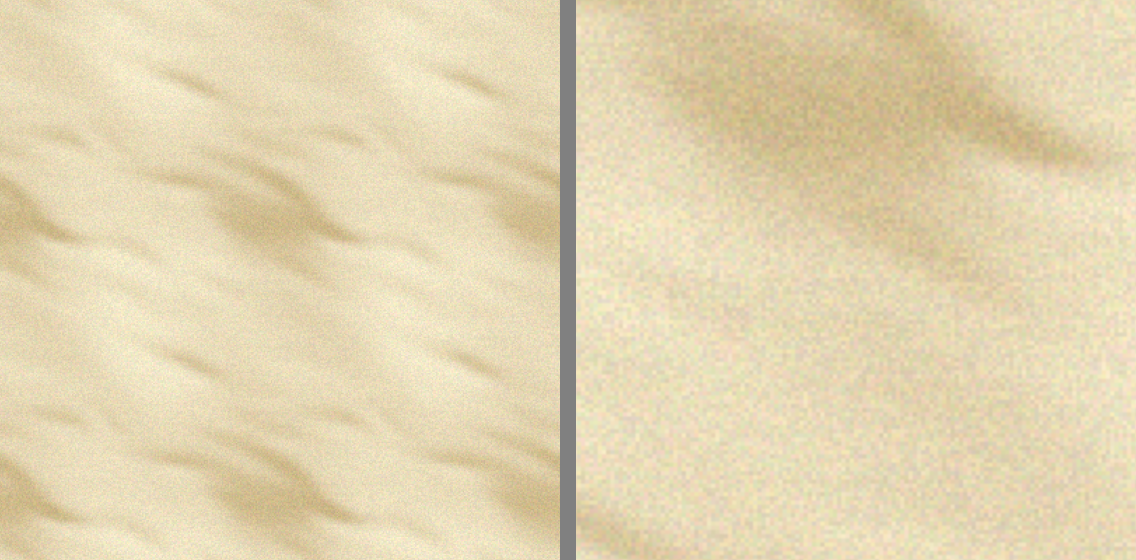
Left, the full canvas; right, a detail of the centre.
Give the GLSL for this texture, as a three.js fragment shader.

```glsl
// Soft wind-blown sand: slanted folds with a shaded upper side and a lit lower
// side, over broad sheared clouds of tone, faint level streaks and fine colour
// grain. All noise wraps, and the relief repeats a whole number of times.
#define REPEATS 2.0
#define FOLD_CELLS vec2(3.0, 5.0)
#define FOLD_SIZE vec2(0.135, 0.042)
#define FOLD_SLANT -0.40
#define FOLD_DEPTH 0.62
#define CLOUD_DEPTH 0.50
#define STREAK_DEPTH 0.10
#define GRAIN_CELLS 400.0
#define GRAIN_DEPTH 0.085
#define SHADOW vec3(0.795, 0.710, 0.520)
#define SAND vec3(0.895, 0.838, 0.700)
#define LIGHT vec3(0.950, 0.912, 0.785)

varying vec2 vUv;

vec3 hash3(vec2 cell) {
  vec3 q = fract(cell.xyx * vec3(0.1031, 0.1030, 0.0973));
  q += dot(q, q.yxz + 33.33);
  return fract((q.xxy + q.yzz) * q.zyx);
}

// Three channels of value noise, wrapped after "period" cells, centred on zero
vec3 wrapNoise(vec2 p, vec2 period, float seed) {
  vec2 cell = floor(p);
  vec2 f = p - cell;
  f = f * f * f * (f * (f * 6.0 - 15.0) + 10.0);
  vec2 a = mod(cell, period) + seed;
  vec2 b = mod(cell + 1.0, period) + seed;
  vec3 low = mix(hash3(a), hash3(vec2(b.x, a.y)), f.x);
  vec3 high = mix(hash3(vec2(a.x, b.y)), hash3(b), f.x);
  return mix(low, high, f.y) - 0.5;
}

// Scattered slanted folds: negative in the shade above, positive below
float folds(vec2 p) {
  vec2 home = floor(p * FOLD_CELLS);
  float sum = 0.0;
  for (int j = -1; j <= 1; j++) {
    for (int i = -1; i <= 1; i++) {
      vec2 cell = home + vec2(float(i), float(j));
      vec3 rnd = hash3(mod(cell, FOLD_CELLS) + 17.0);
      vec2 d = p - (cell + rnd.xy) / FOLD_CELLS;
      float angle = FOLD_SLANT + 0.30 * (rnd.x - 0.5);
      float c = cos(angle);
      float s = sin(angle);
      vec2 local = vec2(c * d.x + s * d.y, c * d.y - s * d.x) / FOLD_SIZE;
      float body = exp(-dot(local, local));
      sum -= body * (1.3 * local.y + 0.35) * mix(0.15, 1.0, rnd.z * rnd.z);
    }
  }
  return sum;
}

// Soft slanted spot that wraps around the tile
float swell(vec2 p, vec2 centre, vec2 size) {
  vec2 d = fract(p - centre + 0.5) - 0.5;
  d.y += 0.22 * d.x;
  d /= size;
  return exp(-dot(d, d));
}

void main() {
  vec2 tile = vUv * REPEATS;
  vec2 p = tile + 0.07 * wrapNoise(tile * 4.0, vec2(4.0), 5.0).xy;

  // Broad tone: clouds sheared down to the right, a dark hollow, a lit ridge
  vec2 sheared = vec2(p.x, p.y + p.x);
  float tone = 0.60;
  tone += CLOUD_DEPTH * wrapNoise(sheared * vec2(2.0, 4.0), vec2(2.0, 4.0), 31.0).x;
  tone += 0.4 * CLOUD_DEPTH * wrapNoise(sheared * vec2(4.0, 7.0), vec2(4.0, 7.0), 47.0).y;
  tone -= 0.42 * swell(p, vec2(0.0, 0.20), vec2(0.21, 0.12));
  tone += 0.26 * swell(p, vec2(0.70, 0.05), vec2(0.24, 0.06));

  // Folds, then level smears and hairline streaks
  tone += FOLD_DEPTH * folds(p);
  tone += STREAK_DEPTH * wrapNoise(p * vec2(3.0, 18.0), vec2(3.0, 18.0), 61.0).z;
  tone += 0.5 * STREAK_DEPTH * wrapNoise(tile * vec2(5.0, 80.0), vec2(5.0, 80.0), 73.0).x;
  tone = clamp(tone, 0.0, 1.0);

  vec3 color = mix(SHADOW, SAND, smoothstep(-0.1, 0.55, tone));
  color = mix(color, LIGHT, smoothstep(0.35, 1.0, tone));

  // Fine grain, partly shared by the channels and partly tinted
  vec3 grain = wrapNoise(vUv * GRAIN_CELLS, vec2(GRAIN_CELLS), 0.0);
  color += GRAIN_DEPTH * (grain + 0.35 * grain.x);
  gl_FragColor = vec4(clamp(color, 0.0, 1.0), 1.0);
}
```
